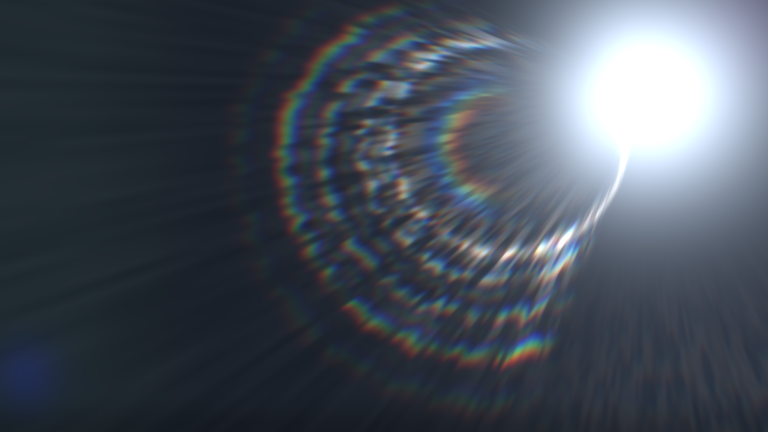
A WebGL 1 fragment shader for this background:

```glsl
precision highp float;
uniform vec2 u_resolution;

#define SUN vec2(1.493, 0.78)
#define INNER_CENTER vec2(1.174, 0.688)
#define OUTER_CENTER vec2(1.13, 0.645)
#define HALO_CENTER vec2(1.155, 0.664)
#define BLUE_SPOT vec2(0.06, 0.132)
#define ARC_RADIUS 0.278
#define HALO_RADIUS 0.128
#define RING_GAIN 0.27
#define RAY_GAIN 0.025
#define TEAL vec3(0.125, 0.167, 0.19)
#define NAVY vec3(0.1, 0.123, 0.16)
#define SAND vec3(1.0, 0.88, 0.76)

float hash(vec2 p) {
  vec3 q = fract(vec3(p.xyx) * 0.1031);
  q += dot(q, q.yzx + 33.33);
  return fract((q.x + q.y) * q.z);
}

float noise(vec2 p) {
  vec2 cell = floor(p);
  vec2 f = fract(p);
  f = f * f * (3.0 - 2.0 * f);
  float low = mix(hash(cell), hash(cell + vec2(1.0, 0.0)), f.x);
  float high = mix(hash(cell + vec2(0.0, 1.0)), hash(cell + 1.0), f.x);
  return mix(low, high, f.y);
}

// Two octaves of contrasty grain, stretched along the rays
float grain(float angle, float dist) {
  float wide = noise(vec2(angle * 29.0, dist * 19.0) + 60.0);
  float thin = noise(vec2(angle * 63.0, dist * 30.0) + 20.0);
  return smoothstep(0.22, 0.82, 0.55 * wide + 0.45 * thin);
}

float bell(float x, float width) {
  x /= width;
  return exp(-x * x);
}

// Red, green and blue bands at slightly different radii
vec3 prismRing(float dist, float radius, float width, float spread) {
  vec3 x = (dist - radius - spread * vec3(1.0, 0.0, -1.0)) / width;
  return exp(-x * x);
}

// Distance from a ring center, with the upper half flattened
float flatDistance(vec2 offset) {
  offset.y *= 1.0 + 0.25 * smoothstep(0.0, 0.2, offset.y);
  return length(offset);
}

void main() {
  vec2 p = gl_FragCoord.xy / u_resolution.y;
  float aspect = u_resolution.x / u_resolution.y;
  p.x *= 1.7778 / aspect;

  // Polar coordinates about the sun, angle zero to the left, positive below
  vec2 toSun = SUN - p;
  float sunDist = length(toSun);
  float angle = atan(toSun.y, toSun.x);

  // Grain split into colors along the rays
  vec3 grains = vec3(grain(angle, sunDist - 0.013), grain(angle, sunDist),
    grain(angle, sunDist + 0.013));
  float fine = grains.g;
  float rays = noise(vec2(angle * 60.0, sunDist * 4.0) + 90.0);
  float jitter = noise(vec2(angle * 38.0, sunDist * 6.0) + 30.0) - 0.5;

  // Dark backdrop, lighter towards the lower right
  vec3 color = mix(TEAL, NAVY, smoothstep(0.1, 0.55, p.x));
  color += vec3(0.055, 0.055, 0.06) * smoothstep(0.8, 1.6, p.x);
  color += RAY_GAIN * (rays - 0.5) * smoothstep(0.3, 0.7, sunDist);
  float warmCorner = smoothstep(0.9, 1.6, p.x) * smoothstep(0.45, 0.1, p.y);
  color += vec3(0.055, 0.04, 0.03) * warmCorner * (grains - 0.4);
  color *= 1.0 - 0.2 * smoothstep(0.1, 0.0, p.y);

  // Concentric spectral rings, cut off along rays from the sun
  float sector = smoothstep(1.27, 1.1, angle) * smoothstep(-0.55, -0.15, angle);
  sector *= smoothstep(0.15, 0.4, sunDist);
  float tipBoost = 1.0 + 0.7 * smoothstep(0.95, 1.12, angle);
  vec3 rings = vec3(0.0);
  for (int i = 0; i < 9; i++) {
    float k = 0.5 * float(i);
    vec2 center = mix(INNER_CENTER, OUTER_CENTER, min(k * 0.5, 1.0));
    float radius = 0.27 + 0.03 * k + 0.0115 * k * k;
    float dist = flatDistance(p - center) + 0.022 * jitter;
    float strength = mix(0.8, 0.32, step(0.25, fract(k)));
    strength *= 1.0 - 0.83 * smoothstep(3.0, 3.5, k);
    rings += strength * prismRing(dist, radius, 0.014 + 0.0015 * k, 0.003 + 0.0042 * k);
  }
  color += RING_GAIN * rings * (0.2 + 1.15 * grains) * sector * tipBoost;

  // Pale flecks filling the inner rings
  float arcDist = flatDistance(p - INNER_CENTER);
  float awayFromSun = smoothstep(0.2, 0.42, sunDist);
  vec3 flecks = bell(arcDist - 0.265, 0.075) * grains;
  color += 0.2 * SAND * flecks * sector * awayFromSun;
  color += 0.055 * smoothstep(0.31, 0.16, arcDist) * mix(vec3(1.0), 2.0 * grains, 0.5 * awayFromSun);

  // Small halo with reversed colors, open on the sun's side
  vec2 haloOffset = p - HALO_CENTER;
  float haloOpen = smoothstep(0.06, -0.09, haloOffset.x);
  float haloDist = length(haloOffset) + 0.015 * jitter;
  vec3 halo = prismRing(haloDist, HALO_RADIUS, 0.024, -0.018);
  color += 0.23 * halo * haloOpen * (0.6 + 0.7 * fine);

  // Bright crescent tapering up to the sun
  float crescent = smoothstep(0.5, 1.1, angle) * smoothstep(1.5, 1.25, angle);
  float crescentWidth = mix(0.019, 0.006, smoothstep(0.9, 1.35, angle));
  color += 0.36 * SAND * bell(arcDist - ARC_RADIUS, crescentWidth)
    * crescent * (0.55 + 0.55 * fine);

  // Blue spot in the lower left
  color += vec3(0.0, 0.005, 0.13) * bell(length(p - BLUE_SPOT), 0.08);

  // Sun: white core and a wide soft glow, broader on the right
  float glowDist = length(toSun * vec2(toSun.x > 0.0 ? 1.06 : 0.9, 1.0));
  color += 0.76 * bell(glowDist, 0.255) * vec3(0.94, 1.0, 1.05);
  color += 0.42 * exp(-glowDist / 0.29) * vec3(0.9, 0.97, 1.07);
  float violet = smoothstep(1.5, 1.78, p.x) * smoothstep(0.7, 1.0, p.y);
  color += vec3(0.03, 0.0, 0.03) * violet;

  gl_FragColor = vec4(clamp(color, 0.0, 1.0), 1.0);
}
```
